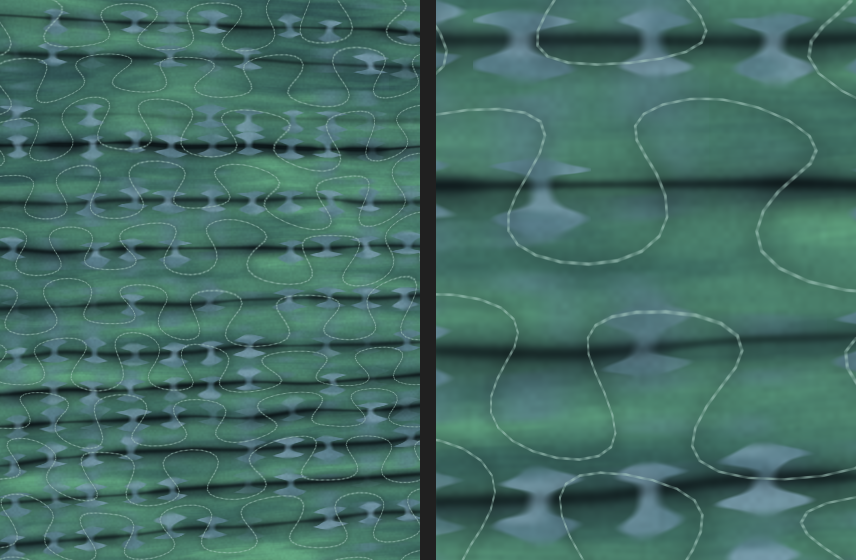
Left, the full canvas; right, a detail of the centre.
Reproduce this texture procedurally as a Shadertoy shader.

```glsl
const float TAU = 6.2831853;
const float LINE_COUNT = 13.0;
const float COLUMN_PITCH = 0.0703;

const vec3 INK = vec3(0.045, 0.085, 0.095);
const vec3 SHADE = vec3(0.11, 0.18, 0.19);
const vec3 DEEP_TEAL = vec3(0.18, 0.32, 0.32);
const vec3 TEAL = vec3(0.23, 0.41, 0.37);
const vec3 SEA_GREEN = vec3(0.29, 0.50, 0.42);
const vec3 PALE_GREEN = vec3(0.37, 0.63, 0.49);
const vec3 SLATE_BLUE = vec3(0.35, 0.49, 0.55);
const vec3 PALE_BLUE = vec3(0.47, 0.60, 0.67);
const vec3 THREAD = vec3(0.66, 0.80, 0.76);

float hash(vec2 p) {
    return fract(sin(dot(p, vec2(127.1, 311.7))) * 43758.5);
}

float noise(vec2 p) {
    vec2 i = floor(p), f = fract(p);
    f = f * f * (3.0 - 2.0 * f);
    return mix(mix(hash(i), hash(i + vec2(1, 0)), f.x),
               mix(hash(i + vec2(0, 1)), hash(i + vec2(1, 1)), f.x), f.y);
}

float fbm(vec2 p) {
    float sum = 0.0, amp = 0.53;
    for (int i = 0; i < 4; i++) {
        sum += amp * noise(p);
        p = p * 2.03 + 17.3;
        amp *= 0.5;
    }
    return sum;
}

float bump(float x, float centre, float width) {
    float d = (x - centre) / width;
    return exp(-d * d);
}

// Streaky green dye
vec3 dye(float v) {
    vec3 c = mix(DEEP_TEAL, TEAL, smoothstep(0.0, 0.36, v));
    c = mix(c, SEA_GREEN, smoothstep(0.3, 0.7, v));
    return mix(c, PALE_GREEN, smoothstep(0.66, 1.05, v));
}

// Depth of a fold line, with its uneven spacing
float foldDepth(float i) {
    return 0.029 + 0.0785 * i + 0.058 * bump(i, 7.0, 2.4)
         + 0.015 * cos(0.5 * TAU * i) * bump(i, 2.0, 1.73);
}

// Mirrored resist mark: a stem with a flat cap on each side of the fold
float resistMark(vec2 q, float size, float skew) {
    float a = abs(q.y) * (q.y > 0.0 ? 1.0 + skew : 1.0 - skew);
    float halfWidth = 0.005 + 0.023 * size * bump(a, 0.014, 0.005);
    return smoothstep(0.005, -0.004, abs(q.x) - halfWidth)
         * smoothstep(0.025, 0.016, a);
}

// Point on the bulbous meander of one stitched row
vec2 meander(float t, float row) {
    float lobe = floor(2.0 * t / TAU);
    float height = 0.036 + 0.016 * hash(vec2(lobe, row));
    return vec2(0.0239 * t - 0.028 * sin(2.0 * t) + 0.02 * row,
                0.1 * row + height * sin(t));
}

// Distance to the nearest stitched row, and the parameter along it
vec2 stitching(vec2 p) {
    const float STEP = 0.24;
    vec2 best = vec2(1.0, 0.0);
    float nearRow = floor(p.y / 0.1 + 0.5);
    for (float k = -1.0; k <= 1.0; k++) {
        float row = nearRow + k;
        float t = (floor((p.x - 0.02 * row) / 0.0239 / STEP) - 7.0) * STEP;
        vec2 a = meander(t, row);
        for (int i = 0; i < 15; i++) {
            vec2 b = meander(t + STEP, row);
            vec2 ab = b - a;
            float h = clamp(dot(p - a, ab) / dot(ab, ab), 0.0, 1.0);
            float d = length(p - a - h * ab);
            if (d < best.x) best = vec2(d, t + h * STEP);
            a = b;
            t += STEP;
        }
    }
    return best;
}

void mainImage(out vec4 fragColor, in vec2 fragCoord) {
    vec2 p = fragCoord / iResolution.y;
    float pixel = 1.0 / iResolution.y;

    // Depth from the top, fanned so the folds tilt differently down the cloth
    float s = (1.0 - p.y - 0.04 * p.x) / (1.0 - 0.12 * p.x);
    vec2 cloth = vec2(p.x, s);

    float broad = fbm(cloth * vec2(3.5, 9.0) + 4.0);
    float streak = fbm(cloth * vec2(5.0, 42.0) + vec2(broad, 2.0 * broad));
    vec3 color = dye((0.55 * broad + 0.6 * streak - 0.3) * 1.75 + 0.06);

    // Columns of blue marks
    float column = floor((p.x - 0.026) / COLUMN_PITCH + 0.5);
    float columnX = p.x - 0.026 - COLUMN_PITCH * column;
    float edge = noise(p * vec2(45.0, 90.0)) - 0.5;
    float haze = bump(columnX, 0.0, 0.026) * smoothstep(0.42, 0.72, noise(cloth * vec2(14.0, 65.0)))
               * smoothstep(0.3, 0.65, noise(vec2(column * 0.6, s * 6.0) + 31.0));
    color = mix(color, SLATE_BLUE, 0.6 * haze);

    // Fold lines and the marks that straddle them
    float halo = 0.0, core = 0.0, mark = 0.0;
    for (float i = 0.0; i < LINE_COUNT; i++) {
        float wave = 0.012 * (noise(vec2(p.x * 9.0, i * 7.3)) - 0.5);
        float y = s - foldDepth(i) - wave;
        if (abs(y) > 0.06) continue;
        float strength = 0.6 + 0.3 * hash(vec2(i, 5.0))
                       + 0.4 * bump(i, 3.0, 0.5) - 0.4 * bump(i, 2.0, 0.5);
        float wear = smoothstep(0.1, 0.7, noise(vec2(p.x * 17.0, i * 3.7)));
        vec2 id = vec2(column, i);
        float present = smoothstep(0.18, 0.55, hash(id + 3.0));
        vec2 q = vec2(columnX + 0.012 * (hash(id) - 0.5) + 0.006 * edge, y + 0.004 * edge);
        float size = 0.55 + 0.5 * hash(id + 11.0);
        mark = max(mark, present * resistMark(q, size, 0.7 * (hash(id + 23.0) - 0.5)));
        float pocket = present * bump(q.x, 0.0, 0.026) * bump(y, 0.0, 0.011);
        halo = max(halo, strength * max(bump(y, 0.004, 0.016) * (0.4 + 0.45 * wear), 0.8 * pocket));
        core = max(core, strength * (0.55 + 0.45 * wear) * bump(y, 0.0, 0.0025 + 0.0025 * wear));
    }
    color = mix(color, SHADE, clamp(halo, 0.0, 0.9));
    color = mix(color, INK, clamp(core, 0.0, 0.95));
    vec3 blue = mix(SLATE_BLUE, PALE_BLUE, smoothstep(0.35, 0.85, noise(p * vec2(30.0, 75.0))));
    color = mix(color, blue, 0.82 * mark * (1.0 - 0.35 * core));

    // Cloth grain
    color *= 0.97 + 0.06 * noise(p * 260.0);

    // Quilting: soft dip and stitched thread
    vec2 drift = vec2(noise(p * 5.0), noise(p * 5.0 + 19.0)) - 0.5;
    vec2 stitch = stitching(p + 0.065 * drift + vec2(0.03, 0.04));
    color *= 1.03 - 0.1 * bump(stitch.x, 0.0, 0.008);
    float thread = 1.0 - smoothstep(0.0006 - 0.5 * pixel, 0.0006 + pixel, stitch.x);
    float dash = 0.72 + 0.28 * sin(52.0 * stitch.y);
    color = mix(color, THREAD, 0.6 * thread * dash);

    fragColor = vec4(color, 1.0);
}
```
